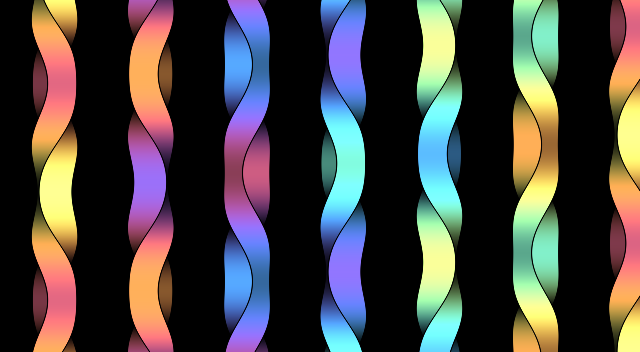
Give the GLSL for this pattern, as a WebGL 1 fragment shader.

```glsl
precision highp float;

uniform vec2 u_resolution;

const float PI = 3.14159265;
const float COLUMN_SPACING = 0.2734;
const float FIRST_COLUMN = 0.155;
const float RADIUS = 0.0663;
const float LINE_HALF_WIDTH = 0.0017;

// Pastel hue wheel with green a quarter turn and blue half a turn behind red
vec3 wheelColor(float hue) {
    return 0.56 + 0.28 * cos(hue - vec3(0.0, 0.5, 1.0) * PI);
}

// Twist that swings back and forth with height, offset from column to column
float twistAngle(float y, float column) {
    return 1.053 * column + cos(10.2 * y - 3.416 * column - 1.5);
}

// Brightness of one side face; zero outside it and on its dark edges
float faceLight(float x, float angle, float radius, float lineHalf, float pixel) {
    float left = sin(angle);
    float right = sin(angle + 0.5 * PI);
    float inset = min(x - left * radius, right * radius - x);
    float coverage = smoothstep(lineHalf - 0.5 * pixel, lineHalf + 0.5 * pixel, inset);
    return coverage * max(right - left, 0.0);
}

// Four faces of a square bar turned about its vertical axis
float barLight(float x, float angle, float radius, float lineHalf, float pixel) {
    float light = 0.0;
    for (int face = 0; face < 4; face++) {
        float faceAngle = angle + 0.5 * PI * float(face);
        light += faceLight(x, faceAngle, radius, lineHalf, pixel);
    }
    return light;
}

void main() {
    vec2 p = gl_FragCoord.xy / u_resolution.y;
    float pixel = 1.0 / u_resolution.y;

    // Column index and offset from its axis
    float column = floor((p.x - FIRST_COLUMN) / COLUMN_SPACING + 0.5);
    float x = p.x - FIRST_COLUMN - column * COLUMN_SPACING;

    // The hue follows the twist
    float twist = twistAngle(p.y, column);
    float light = barLight(x, twist + 0.27, RADIUS, LINE_HALF_WIDTH, pixel);
    vec3 color = wheelColor(-twist) * light;

    gl_FragColor = vec4(min(color, 1.0), 1.0);
}
```
